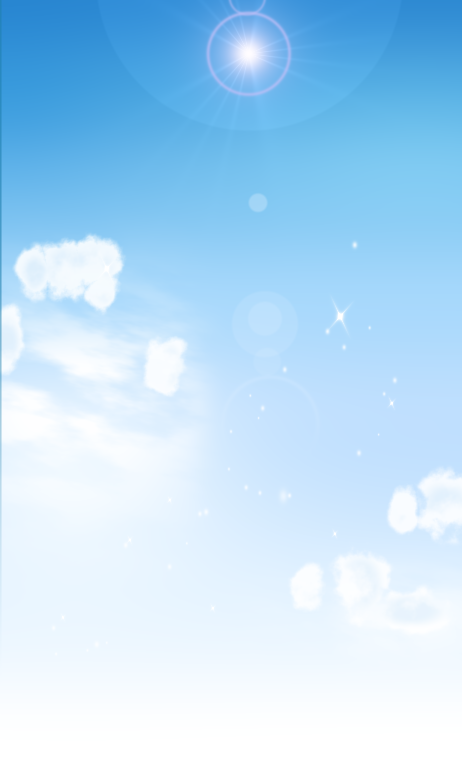
Write a Shadertoy shader that draws this background.

```glsl
// Bright blue sky with a ringed sun, lens flare discs, soft clouds and sparkles.

#define SUN vec2(0.324, 0.930)
#define SUN_RING 0.053
#define FLARE_TINT vec3(0.88, 0.94, 1.0)
#define RING_TINT vec3(0.76, 0.75, 0.97)
#define CLOUD_RAGGED 1.15
#define WISP_SCALE vec2(10.0, 27.0)
#define SPECKS 26
#define SPECK_SIZE 0.0018

// Cumulus puffs: centre, radii (in canvas heights)
const vec4 PUFFS[11] = vec4[11](
    vec4(0.046, 0.645, 0.026, 0.034), vec4(0.085, 0.650, 0.040, 0.040),
    vec4(0.121, 0.656, 0.040, 0.036), vec4(0.134, 0.621, 0.025, 0.028),
    vec4(0.216, 0.525, 0.032, 0.042), vec4(0.008, 0.555, 0.027, 0.050),
    vec4(0.527, 0.338, 0.023, 0.032), vec4(0.580, 0.342, 0.046, 0.045),
    vec4(0.470, 0.240, 0.040, 0.055), vec4(0.398, 0.232, 0.029, 0.034),
    vec4(0.535, 0.205, 0.070, 0.030));

// Star sparkles: centre, ray length
const vec3 STARS[8] = vec3[8](
    vec3(0.443, 0.588, 0.036), vec3(0.139, 0.650, 0.030),
    vec3(0.510, 0.475, 0.012), vec3(0.169, 0.297, 0.009),
    vec3(0.221, 0.349, 0.008), vec3(0.436, 0.305, 0.009),
    vec3(0.277, 0.208, 0.009), vec3(0.082, 0.196, 0.008));

float hash(vec2 p) {
    return fract(sin(dot(p, vec2(127.1, 311.7))) * 43758.5453);
}

float noise(vec2 p) {
    vec2 i = floor(p), f = fract(p);
    f = f * f * (3.0 - 2.0 * f);
    return mix(mix(hash(i), hash(i + vec2(1, 0)), f.x),
               mix(hash(i + vec2(0, 1)), hash(i + vec2(1, 1)), f.x), f.y);
}

float fbm(vec2 p) {
    float sum = 0.0, amp = 0.5;
    for (int i = 0; i < 5; i++) {
        sum += amp * noise(p);
        p = mat2(1.6, 1.2, -1.2, 1.6) * p + 7.3;
        amp *= 0.5;
    }
    return sum;
}

// Soft elliptical falloff: 1 at the centre
float bell(vec2 p, vec2 c, vec2 r) {
    vec2 d = (p - c) / r;
    return exp(-dot(d, d));
}

float disc(vec2 p, vec2 c, float r) {
    float aa = 1.5 / iResolution.y;
    return 1.0 - smoothstep(r - aa, r + aa, length(p - c));
}

float ring(vec2 p, vec2 c, float r, float width) {
    float d = (length(p - c) - r) / width;
    return exp(-d * d);
}

vec3 skyColor(vec2 p) {
    vec3 c = mix(vec3(1.0), vec3(0.88, 0.945, 1.0), smoothstep(0.03, 0.24, p.y));
    c = mix(c, vec3(0.75, 0.875, 0.995), smoothstep(0.18, 0.44, p.y));
    c = mix(c, vec3(0.65, 0.845, 0.985), smoothstep(0.45, 0.63, p.y));
    c = mix(c, vec3(0.47, 0.755, 0.935), smoothstep(0.60, 0.77, p.y));
    c = mix(c, vec3(0.29, 0.645, 0.875), smoothstep(0.73, 0.90, p.y));
    c = mix(c, vec3(0.17, 0.53, 0.82), smoothstep(0.86, 1.02, p.y));
    c += vec3(0.08, 0.07, 0.03) * bell(p, vec2(0.55, 0.82), vec2(0.25, 0.11));
    return c - vec3(0.07, 0.04, 0.01) * bell(p, vec2(0.0, 0.84), vec2(0.16, 0.14));
}

vec3 addClouds(vec3 col, vec2 p) {
    // Blurred white haze
    float haze = 0.75 * bell(p, vec2(0.09, 0.41), vec2(0.20, 0.13));
    haze += 0.45 * bell(p, vec2(0.10, 0.25), vec2(0.26, 0.14));
    haze += 0.40 * bell(p, vec2(0.56, 0.19), vec2(0.17, 0.06));
    col = mix(col, vec3(0.96, 0.985, 1.0), min(haze, 0.9));

    // Streaked wisps, with a sheer right border on the left bank
    float streak = smoothstep(0.28, 0.65, fbm(p * WISP_SCALE + vec2(0.0, 5.0 * p.x)));
    float bank = bell(p, vec2(0.10, 0.475), vec2(0.18, 0.115));
    bank *= 1.0 - smoothstep(0.23, 0.30, p.x);
    bank += 0.6 * bell(p, vec2(0.52, 0.20), vec2(0.13, 0.05));
    col = mix(col, vec3(1.0), min(1.15 * bank * streak, 0.95));

    // Cumulus puffs with ragged rims and faint blue hollows
    float body = -1.0;
    for (int i = 0; i < 11; i++)
        body = max(body, 1.0 - length((p - PUFFS[i].xy) / PUFFS[i].zw));
    float grain = fbm(p * 38.0);
    float cover = smoothstep(0.0, 0.38, body + (grain - 0.48) * CLOUD_RAGGED);
    cover *= smoothstep(-0.35, 0.1, body);
    float hollow = smoothstep(0.15, 0.7, body) * smoothstep(0.35, 0.65, fbm(p * 25.0 + 9.0));
    return mix(col, mix(vec3(1.0), vec3(0.90, 0.95, 0.99), hollow), 0.88 * cover);
}

vec3 addFlare(vec3 col, vec2 p) {
    float d = length(p - SUN), angle = atan(p.y - SUN.y, p.x - SUN.x);
    col += 0.025 * disc(p, vec2(0.325, 1.03), 0.20);
    col = mix(col, vec3(0.62, 0.76, 0.97), 0.55 * exp(-d * d / 0.0045));
    col = mix(col, vec3(0.86, 0.84, 0.99), 0.75 * exp(-d * d / 0.0011));
    col += 0.06 * pow(abs(sin(angle * 7.0 + 2.0 * sin(angle * 3.0))), 12.0) * exp(-d * 16.0);
    col = mix(col, RING_TINT, 0.65 * ring(p, SUN, SUN_RING, 0.0025));
    col = mix(col, RING_TINT, 0.45 * ring(p, vec2(0.322, 1.004), 0.023, 0.002));
    col = mix(col, vec3(1.0, 0.99, 1.0), exp(-d * d / 0.00033));

    // Ghosts trailing below the sun
    float ghost = 0.34 * disc(p, vec2(0.336, 0.736), 0.012);
    ghost += 0.17 * disc(p, vec2(0.345, 0.578), 0.043);
    ghost += 0.17 * disc(p, vec2(0.345, 0.585), 0.022);
    ghost += 0.14 * disc(p, vec2(0.348, 0.529), 0.018);
    ghost += 0.22 * ring(p, vec2(0.352, 0.447), 0.062, 0.003) * smoothstep(0.39, 0.50, p.y);
    return mix(col, FLARE_TINT, ghost);
}

// Thin tapered streak through the origin
float ray(vec2 q, float angle, float len) {
    vec2 dir = vec2(cos(angle), sin(angle));
    float along = abs(dot(q, dir)) / len;
    float across = abs(q.x * dir.y - q.y * dir.x);
    return exp(-across / (0.025 * len + 0.0006)) * pow(max(1.0 - along, 0.0), 1.5);
}

float sparkles(vec2 p) {
    float light = 0.0;
    for (int i = 0; i < 8; i++) {
        vec2 q = p - STARS[i].xy;
        float len = STARS[i].z;
        light += ray(q, 2.0, len) + ray(q, 0.85, 0.85 * len);
        light += 0.8 * exp(-dot(q, q) / (0.016 * len * len));
    }
    // Small specks drifting from lower left to upper right
    for (int i = 0; i < SPECKS; i++) {
        float id = float(i), t = hash(vec2(id, 1.7));
        vec2 c = vec2(0.06 + 0.46 * t, 0.18 + 0.34 * t + 0.20 * (hash(vec2(id, 4.1)) - 0.4));
        float size = SPECK_SIZE * (0.6 + hash(vec2(id, 8.3)));
        light += 0.75 * bell(p, c, size * vec2(1.0, 1.35));
    }
    light += 0.8 * bell(p, vec2(0.462, 0.681), vec2(0.003, 0.004));
    return light + 0.55 * bell(p, vec2(0.369, 0.354), vec2(0.005, 0.008));
}

void mainImage(out vec4 fragColor, in vec2 fragCoord) {
    vec2 p = fragCoord / iResolution.y;
    vec3 col = addFlare(addClouds(skyColor(p), p), p);
    col = mix(col, vec3(1.0), min(sparkles(p), 1.0));
    // Thin teal border on the left
    float border = (1.0 - smoothstep(0.001, 0.003, p.x)) * smoothstep(0.1, 0.7, p.y);
    col = mix(col, vec3(0.12, 0.50, 0.68), 0.6 * border);
    fragColor = vec4(clamp(col, 0.0, 1.0), 1.0);
}
```
